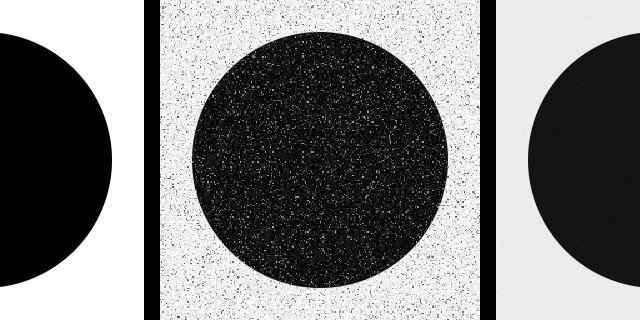
Write a Shadertoy shader that draws this background.

```glsl
// Three square panels in a row, each a dark disc on a light ground:
// clean on the left, heavily speckled in the middle, finely averaged on the
// right. Panels repeat by rounding; hashed grain lifts black and dims white.

const float PANEL_STEP = 1.05;
const float PANEL_HALF = 0.5;
const float DISC_RADIUS = 0.4;
const float GRAIN_CELLS = 256.0;

// Integer hash of a grid cell, from 0 to 1
float hash(ivec2 cell, uint seed) {
    uvec2 q = uvec2(cell + 4096) * uvec2(1597u, 3571u);
    uint n = (q.x ^ (q.y << 8)) + seed * 9781u;
    n = (n ^ (n >> 15)) * 73244475u;
    n = (n ^ (n >> 16)) * 73244475u;
    n ^= n >> 16;
    return float(n & 65535u) / 65535.0;
}

// Coverage of a shape from its signed distance
float coverage(float distanceToEdge, float pixel) {
    return clamp(0.5 - distanceToEdge / pixel, 0.0, 1.0);
}

// Mostly faint noise with a sparse tail of strong specks
float speckle(float h) {
    return 0.13 * h + 0.55 * pow(h, 18.0);
}

// Nearly even noise around a small mean
float averagedNoise(float h) {
    return 0.078 + 0.022 * (h - 0.5);
}

// Noise strength for a panel: negative is clean, zero speckled, positive fine
float panelNoise(float panel, float h) {
    if (panel < -0.5) return 0.0;
    return panel < 0.5 ? speckle(h) : averagedNoise(h);
}

void mainImage(out vec4 fragColor, in vec2 fragCoord) {
    float pixel = 1.0 / iResolution.y;
    vec2 p = (fragCoord - 0.5 * iResolution.xy) * pixel;

    // Repeat the panel along x
    float panel = floor(p.x / PANEL_STEP + 0.5);
    vec2 local = vec2(p.x - panel * PANEL_STEP, p.y);

    // Grain shared by disc and ground
    ivec2 cell = ivec2(floor(p * GRAIN_CELLS));
    float noise = panelNoise(panel, hash(cell, 7u));

    // Disc over ground, with black gaps between panels
    float disc = coverage(length(local) - DISC_RADIUS, pixel);
    float inside = coverage(abs(local.x) - PANEL_HALF, pixel);
    float tone = mix(1.0 - noise, noise, disc) * inside;

    fragColor = vec4(vec3(tone), 1.0);
}
```
